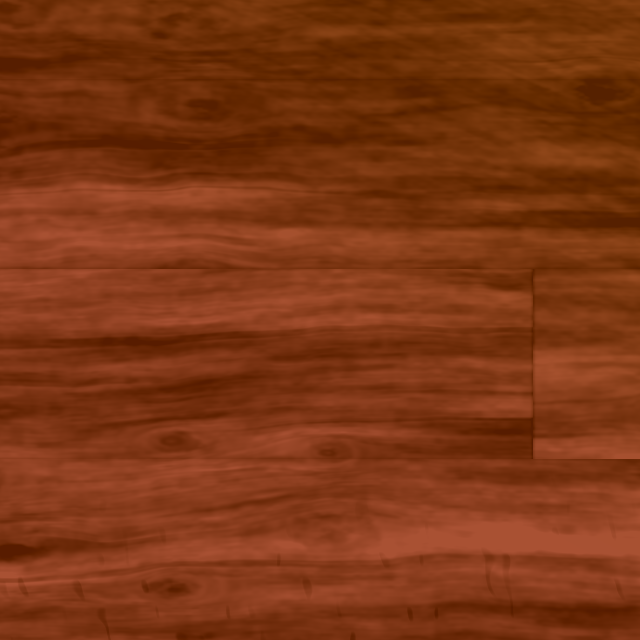
Reproduce this texture procedurally as a WebGL 2 fragment shader.

```glsl
#version 300 es
precision highp float;
// Soft reddish-brown wooden floor: long horizontal boards with streaks, knots and seams.

uniform vec2 u_resolution;
out vec4 outColor;

// Boards
const float ROW_HEIGHT = 0.297;
const float ROW_START = 0.283;
const float BOARD_LENGTH = 3.0;
const float JOINT_X = 0.833;
const float JOINT_SHIFT = 1.1;
const float BOARD_CONTRAST = 0.06;
const float SEAM_WIDTH = 0.003;
// Grain
const vec2 BROAD_SCALE = vec2(1.1, 12.0);
const vec2 STREAK_SCALE = vec2(3.6, 42.0);
const vec2 FINE_SCALE = vec2(15.0, 115.0);
const vec3 GRAIN_WEIGHTS = vec3(1.25, 0.78, 0.38);
const vec2 MOTTLE_SCALE = vec2(50.0, 85.0);
const float MOTTLE_WEIGHT = 0.27;
const vec2 PATCH_SCALE = vec2(3.0, 6.5);
const float PATCH_WEIGHT = 0.45;
const vec2 LINE_SCALE = vec2(1.5, 62.0);
const float LINE_DARKNESS = 0.32;
const float WAVINESS = 0.09;
// Knots
const vec2 KNOT_CELL = vec2(0.28, 0.15);
const vec2 KNOT_SIZE = vec2(0.050, 0.020);
const float KNOT_SHARE = 0.36;
const float KNOT_DARKNESS = 0.55;
// Colours
const vec3 RED_DARK = vec3(0.375, 0.130, 0.000);
const vec3 RED_LIGHT = vec3(0.640, 0.302, 0.185);
const vec3 BROWN_DARK = vec3(0.365, 0.150, -0.020);
const vec3 BROWN_LIGHT = vec3(0.595, 0.303, 0.110);

float hash(vec2 p) {
  vec3 q = fract(vec3(p.xyx) * 0.1031);
  q += dot(q, q.yzx + 33.33);
  return fract((q.x + q.y) * q.z);
}

float noise(vec2 p) {
  vec2 i = floor(p), f = fract(p);
  f = f * f * f * (f * (f * 6.0 - 15.0) + 10.0);
  return mix(mix(hash(i), hash(i + vec2(1, 0)), f.x),
             mix(hash(i + vec2(0, 1)), hash(i + vec2(1, 1)), f.x), f.y);
}

// Two octaves, centred on zero
float fibre(vec2 p) {
  return 0.68 * noise(p) + 0.32 * noise(p * vec2(1.9, 2.1) + 17.3) - 0.5;
}

// x: vertical push on the grain, y: dark core, z: faint rings
vec3 knots(vec2 p) {
  vec3 sum = vec3(0.0);
  vec2 cell = floor(p / KNOT_CELL);
  float ragged = 2.6 * fibre(p * vec2(24.0, 55.0)) + 1.2 * fibre(p * vec2(60.0, 110.0));
  for (int j = -1; j <= 1; j++) {
    for (int i = -1; i <= 1; i++) {
      vec2 id = cell + vec2(i, j);
      if (hash(id + 5.7) > KNOT_SHARE) continue;
      vec2 centre = (id + 0.2 + 0.6 * vec2(hash(id + 1.3), hash(id + 9.1))) * KNOT_CELL;
      float size = mix(0.6, 1.15, hash(id + 3.9));
      vec2 d = (p - centre) / (KNOT_SIZE * size);
      float r = max(length(d) + ragged, 0.0);
      float reach = exp(-0.22 * dot(d, d));
      sum.x -= d.y * KNOT_SIZE.y * 0.7 * reach;
      sum.y += exp(-1.1 * r * r) * sqrt(reach) * mix(0.4, 1.0, hash(id + 7.7));
      sum.z += sin(7.0 * length(d) + 1.6 * ragged) * reach;
    }
  }
  return sum;
}

void main() {
  vec2 p = gl_FragCoord.xy / min(u_resolution.x, u_resolution.y);

  // Board layout; neighbouring rows share grain so that their seams stay quiet
  float rowPos = (p.y - ROW_START) / ROW_HEIGHT;
  float row = floor(rowPos);
  float boardPos = (p.x - JOINT_X + row * JOINT_SHIFT) / BOARD_LENGTH;
  float board = floor(boardPos);
  vec2 q = p + 20.0 * vec2(hash(vec2(board, 31.0)), hash(vec2(57.0, board)));

  // Grain bent by slow waves and by knots
  vec3 knot = knots(q);
  vec2 g = q;
  g.y += WAVINESS * (noise(q * vec2(1.7, 2.6)) - 0.5) + knot.x;
  g.y += 0.010 * fibre(q * vec2(11.0, 16.0));
  vec3 grain = vec3(fibre(g * BROAD_SCALE), fibre(g * STREAK_SCALE + 40.0),
                    fibre(g * FINE_SCALE + 80.0));
  float tone = 0.53 + dot(grain, GRAIN_WEIGHTS);
  tone += BOARD_CONTRAST * (1.0 - 2.0 * mod(row + board, 2.0));
  tone += PATCH_WEIGHT * fibre(q * PATCH_SCALE + 11.0);
  tone += MOTTLE_WEIGHT * fibre(g * MOTTLE_SCALE + 23.0);

  // Long thin dark lines, wider veins, knots and their rings
  float line = smoothstep(0.66, 0.92, noise(g * LINE_SCALE + 91.0));
  tone -= LINE_DARKNESS * line * smoothstep(0.3, 0.7, noise(q * vec2(2.0, 7.0) + 35.0));
  float vein = abs(noise(g * vec2(1.3, 17.0) + 63.0) - 0.5);
  tone -= 0.24 * (1.0 - smoothstep(0.0, 0.08, vein)) * noise(q * vec2(4.0, 9.0));
  tone -= KNOT_DARKNESS * min(knot.y, 1.2) + 0.07 * knot.z;

  // Slanted sheen towards the upper right, a few short scratches near the bottom
  float corner = smoothstep(0.65, 1.6, 0.6 * p.x + 1.1 * p.y);
  vec2 slant = vec2(p.x + 0.5 * p.y, p.y + 0.42 * p.x);
  tone += 0.36 * corner * fibre(slant * vec2(10.0, 75.0));
  vec2 bent = vec2(p.x + 0.2 * p.y + 0.02 * fibre(p * 22.0), p.y);
  float scratch = smoothstep(0.86, 0.98, noise(bent * vec2(70.0, 24.0)));
  tone -= 0.30 * scratch * smoothstep(0.3, 0.0, p.y);

  // Soft seams between rows and at board ends
  float rowGap = abs(rowPos - floor(rowPos + 0.5)) * ROW_HEIGHT;
  float endGap = (boardPos - floor(boardPos + 0.5)) * BOARD_LENGTH;
  tone -= 0.20 * exp(-pow(rowGap / SEAM_WIDTH, 2.0)) * noise(p * vec2(9.0, 3.0));
  tone -= 0.30 * exp(-pow(abs(endGap) / SEAM_WIDTH, 2.0));

  // Warm red fading to brown
  tone = clamp(tone, -0.12, 1.08);
  vec3 color = mix(mix(RED_DARK, RED_LIGHT, tone), mix(BROWN_DARK, BROWN_LIGHT, tone), corner);
  outColor = vec4(clamp(color, 0.0, 1.0), 1.0);
}
```
